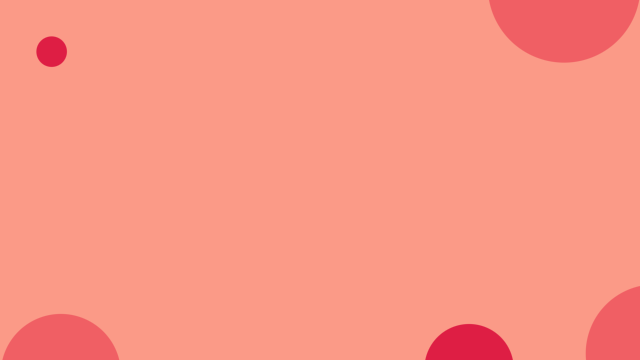
This background is drawn by a Shadertoy shader. Its source:

```glsl
// Flat salmon backdrop with coral and crimson discs around its borders.

const vec3 SALMON  = vec3(0.984, 0.604, 0.529);
const vec3 CORAL   = vec3(0.941, 0.373, 0.392);
const vec3 CRIMSON = vec3(0.871, 0.118, 0.267);

// Coverage of a disc, with an edge softened over the given width.
float discMask(vec2 point, vec2 center, float radius, float edgeWidth) {
    float signedDistance = length(point - center) - radius;
    return 1.0 - smoothstep(-0.5 * edgeWidth, 0.5 * edgeWidth, signedDistance);
}

// Lays a disc of one colour over the base colour.
vec3 paintDisc(vec3 base, vec3 tint, vec2 point, vec2 center, float radius, float edgeWidth) {
    return mix(base, tint, discMask(point, center, radius, edgeWidth));
}

void mainImage(out vec4 fragColor, in vec2 fragCoord) {
    // One unit is the canvas height.
    vec2 point = fragCoord / iResolution.y;
    float edgeWidth = 1.5 / iResolution.y;
    vec3 color = SALMON;

    // Large coral discs, cropped by the borders.
    color = paintDisc(color, CORAL, point, vec2(1.567, 1.038), 0.212, edgeWidth);
    color = paintDisc(color, CORAL, point, vec2(0.169, -0.039), 0.167, edgeWidth);
    color = paintDisc(color, CORAL, point, vec2(1.819, 0.018), 0.192, edgeWidth);

    // Crimson accents.
    color = paintDisc(color, CRIMSON, point, vec2(0.1435, 0.8565), 0.0424, edgeWidth);
    color = paintDisc(color, CRIMSON, point, vec2(1.303, -0.024), 0.124, edgeWidth);

    fragColor = vec4(color, 1.0);
}
```
